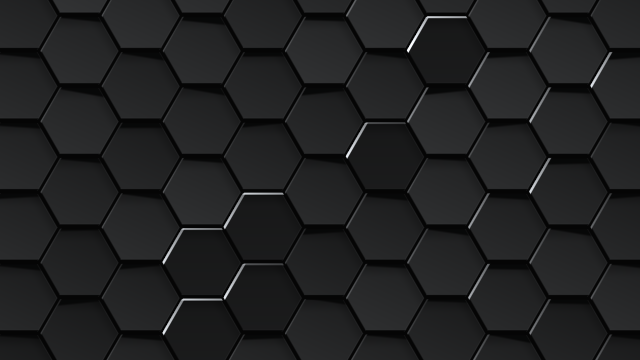
Give the GLSL for this pattern, as a Shadertoy shader.

```glsl
// Dark wall of flat-topped hexagonal tiles set at uneven depths.
// Two interleaved grids give the nearest tile; distances to its six sides
// shape the seams, cast shadows, thin bevels and glints on upper edges.

float hash(vec2 p) {
    return fract(sin(dot(p, vec2(127.1, 311.7))) * 43758.5453);
}

// Soft-edged stripe of half width w around distance c
float stripe(float d, float c, float w, float px) {
    return 1.0 - smoothstep(w - px, w + px, abs(d - c));
}

// Tile index in steps of the grid; half steps mark the interleaved columns
vec2 nearestTile(vec2 q, vec2 grid) {
    vec2 a = round(q / grid);
    vec2 b = round(q / grid - 0.5) + 0.5;
    return length(q - a * grid) < length(q - b * grid) ? a : b;
}

// Depth of the sunken tiles, gathered along a broken, bending diagonal
float sunkenDepth(vec2 id) {
    float column = 4.0 + 2.0 * id.x;
    float row = 6.0 - 2.0 * id.y;
    float bend = column - 3.0;
    float band = abs(row - 8.0 + 0.45 * bend * bend);
    float gaps = smoothstep(0.0, 0.25, cos(2.1 * (column - 3.4)));
    return gaps * step(-0.5, bend) * (1.0 - smoothstep(1.6, 1.9, band));
}

void mainImage(out vec4 fragColor, in vec2 fragCoord) {
    float px = 0.75 / iResolution.y;
    vec2 q = fragCoord / iResolution.y - vec2(0.7315, 0.368);
    vec2 grid = vec2(0.3396, 0.1961);
    vec2 id = nearestTile(q, grid);
    vec2 p = q - id * grid;

    // Inward distances to the sides
    float apothem = 0.5 * grid.y;
    float rising = dot(p, vec2(0.866, 0.5));
    float falling = dot(p, vec2(-0.866, 0.5));
    float top = apothem - p.y;
    float bottom = apothem + p.y;
    float upperRight = apothem - rising;
    float lowerLeft = apothem + rising;
    float upperLeft = apothem - falling;
    float lowerRight = apothem + falling;
    float side = min(min(upperRight, lowerLeft), min(upperLeft, lowerRight));
    float d = min(side, min(top, bottom));

    float tone = hash(id);
    float tilt = hash(id + 17.3);
    float chance = hash(id + 41.9);
    float sunk = sunkenDepth(id);

    // Matte face, lighter toward the bottom left and higher up the wall
    float face = 0.147 + 0.036 * (tone - 0.5) - 0.24 * p.y - 0.1 * p.x;
    face += 0.02 * (q.y - 0.13);
    face = mix(face, 0.1 - 0.08 * p.y, sunk);

    // Soft occlusion below the upper neighbours
    face *= 0.72 + 0.28 * smoothstep(0.0, 0.045, top);
    face *= 0.8 + 0.2 * smoothstep(0.0, 0.04, upperRight);

    // Slanted shadow cast by the tile above
    float slant = 0.3 * (tilt - 0.35) * p.x;
    float reach = 0.006 + (1.0 - sunk) * (0.012 * chance + slant);
    float lit = smoothstep(reach - 0.002, reach + 0.006, top);
    face = mix(0.03, face, lit);

    // Dark seams, heavier along the bottom
    float body = min(side - 0.0048, min(top - 0.004, bottom - 0.0085));
    float shade = mix(0.02, face, smoothstep(-px, 0.0012 + px, body));

    // Faint bevel along the right-hand sides and bottom
    float rim = stripe(min(upperRight, lowerRight), 0.0065, 0.001, px);
    rim = max(rim, 0.7 * stripe(bottom, 0.0098, 0.001, px));
    shade += 0.045 * rim * step(0.004, d);

    // Glints on the upper left side, tapered along its length
    float along = dot(p, vec2(0.5, 0.866)) / 0.0566;
    float rightward = smoothstep(-0.1, 0.8, q.x);
    float glint = 0.2 + 0.12 * tone + 0.55 * sunk;
    glint += 0.6 * rightward * chance * chance;
    glint *= 0.85 - 0.25 * along;
    float width = 0.0019 + 0.0016 * max(sunk, rightward * chance);
    float line = stripe(upperLeft, 0.0045, width, px);
    line *= smoothstep(0.001, 0.005, min(top, lowerLeft));
    shade = mix(shade, max(shade, glint), line);

    // Glint on the top side of sunken tiles
    float topGlint = sunk * (0.35 + 0.65 * smoothstep(0.2, 0.6, tilt));
    float topLine = stripe(top, 0.004, 0.0028, px) * smoothstep(0.001, 0.005, side);
    shade = mix(shade, 0.72 - 2.0 * p.x, topLine * topGlint);

    fragColor = vec4(shade * vec3(0.98, 1.0, 1.025), 1.0);
}
```
